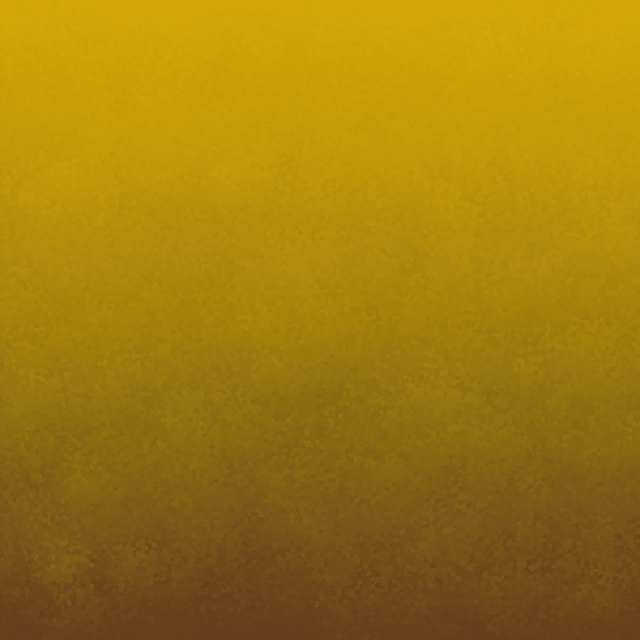
Give the GLSL for this background, as a Shadertoy shader.

```glsl
const vec3 UMBER  = vec3(0.400, 0.250, 0.100);
const vec3 BROWN  = vec3(0.435, 0.295, 0.108);
const vec3 OLIVE  = vec3(0.545, 0.415, 0.068);
const vec3 OCHRE  = vec3(0.645, 0.505, 0.045);
const vec3 AMBER  = vec3(0.755, 0.597, 0.032);
const vec3 GOLD   = vec3(0.825, 0.655, 0.020);

const float DAB_SCALE = 150.0;      // brush dabs across the canvas
const float DAB_SHARPNESS = 55.0;
const float DAB_SCATTER = 0.016;    // ragged borders of the patches
const float MOTTLE_SCALE = 7.0;     // largest mottled patches
const float MOTTLE_SHARPNESS = 9.0;
const int   MOTTLE_LAYERS = 5;
const float MOTTLE_FADE = 0.88;
const float MOTTLE_LOW = 0.20;      // height shift near the bottom
const float MOTTLE_HIGH = 0.13;     // height shift near the top
const float GRAIN = 0.055;
const float SWELL = 0.008;

const vec2  PATCH_LOW = vec2(0.11, 0.10);
const vec2  PATCH_SIDE = vec2(0.06, 0.26);
const float PATCH_RADIUS = 0.06;
const float PATCH_LIFT = 0.08;

vec3 hash3(vec2 cell) {
    vec3 q = fract(cell.xyx * vec3(0.1031, 0.1030, 0.0973));
    q += dot(q, q.yxz + 33.33);
    return fract((q.xxy + q.yzz) * q.zyx);
}

// Soft cellular noise: xy is the blended site, z its random value
vec3 softCells(vec2 p, float sharpness) {
    vec2 base = floor(p);
    vec3 total = vec3(0.0);
    float weightSum = 0.0;
    for (int y = -1; y <= 1; y++) {
        for (int x = -1; x <= 1; x++) {
            vec2 cell = base + vec2(x, y);
            vec3 h = hash3(cell);
            vec2 site = cell + h.xy;
            vec2 d = site - p;
            float weight = exp(-sharpness * dot(d, d));
            total += weight * vec3(site, h.z);
            weightSum += weight;
        }
    }
    return total / weightSum;
}

// Layered cells, centred on zero
float mottle(vec2 p) {
    float sum = 0.0;
    float amplitude = 0.24;
    p *= MOTTLE_SCALE;
    for (int i = 0; i < MOTTLE_LAYERS; i++) {
        sum += amplitude * (softCells(p, MOTTLE_SHARPNESS).z - 0.5);
        p = mat2(1.6, 1.2, -1.2, 1.6) * p + 17.3;
        amplitude *= MOTTLE_FADE;
    }
    return sum;
}

float softPatch(vec2 p, vec2 centre) {
    vec2 d = (p - centre) / PATCH_RADIUS;
    return exp(-dot(d, d));
}

vec3 ramp(float h) {
    vec3 c = mix(UMBER, BROWN, smoothstep(0.0, 0.13, h));
    c = mix(c, OLIVE, clamp((h - 0.10) / 0.22, 0.0, 1.0));
    c = mix(c, OCHRE, clamp((h - 0.32) / 0.18, 0.0, 1.0));
    c = mix(c, AMBER, clamp((h - 0.50) / 0.25, 0.0, 1.0));
    return mix(c, GOLD, clamp((h - 0.75) / 0.25, 0.0, 1.0));
}

void mainImage(out vec4 fragColor, in vec2 fragCoord) {
    vec2 uv = fragCoord / iResolution.xy;

    // Small scattered dabs break up the borders of the larger patches
    vec3 dab = softCells(uv * DAB_SCALE, DAB_SHARPNESS);
    float angle = 6.2832 * dab.z;
    vec2 dabPos = dab.xy / DAB_SCALE + DAB_SCATTER * vec2(cos(angle), sin(angle));

    // Mottling and gentle swells shift the height in the gradient
    float cloud = mottle(dabPos);
    float strength = mix(MOTTLE_LOW, MOTTLE_HIGH, uv.y);
    float swell = sin(uv.x * 9.0 + 1.0) + 0.6 * sin(uv.x * 17.0 - uv.y * 11.0);
    float height = uv.y + strength * cloud + SWELL * swell * (1.0 - uv.y);
    height += GRAIN * (dab.z - 0.5);

    // Lighter worn patches at the lower left
    float worn = softPatch(dabPos, PATCH_LOW) + 0.6 * softPatch(dabPos, PATCH_SIDE);
    height += PATCH_LIFT * worn * smoothstep(-0.15, 0.15, cloud);

    fragColor = vec4(ramp(height), 1.0);
}
```
